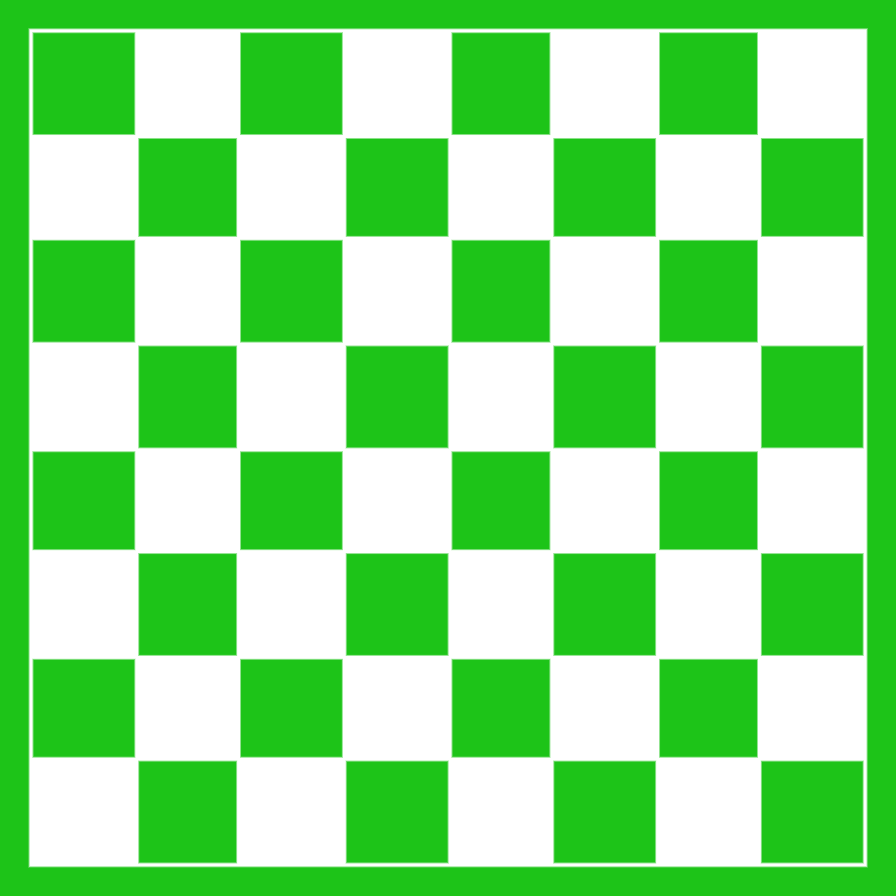
Write a three.js fragment shader that draws this pattern.

```glsl
varying vec2 vUv;

const vec3 GREEN = vec3(0.114, 0.769, 0.094);
const vec3 WHITE = vec3(1.0);
const float CANVAS_UNITS = 228.8;              // canvas side, in gap widths
const vec2 BOARD_CORNER = vec2(8.42, 8.36);    // top left of the first square
const float CELLS = 8.0;
const float BOARD_SIDE = 213.0;                // eight squares, each with its gap
const float PITCH = BOARD_SIDE / CELLS;
const float GAP = 1.0;
const float EDGE_SOFTNESS = 0.5;

// Cell starts snap to whole units, so square sizes alternate slightly
vec2 cellStart(vec2 cell) {
  return floor(cell * PITCH + 0.5);
}

// Cell under p, with borders in the middle of the gaps
vec2 cellAt(vec2 p) {
  vec2 q = p + 0.5 * GAP;
  vec2 cell = floor(q / PITCH);
  cell += step(cellStart(cell + 1.0), q) - step(q, cellStart(cell));
  return clamp(cell, 0.0, CELLS - 1.0);
}

// Distance to an axis-aligned box, negative inside
float boxDistance(vec2 p, vec2 low, vec2 high) {
  vec2 d = max(low - p, p - high);
  return max(d.x, d.y);
}

float coverage(float distance, float softness) {
  return clamp(0.5 - distance / softness, 0.0, 1.0);
}

void main() {
  // Board units, counted right and down from the first square
  vec2 p = vec2(vUv.x, 1.0 - vUv.y) * CANVAS_UNITS - BOARD_CORNER;
  vec2 pixel = fwidth(p);
  float softness = max(EDGE_SOFTNESS, max(pixel.x, pixel.y));

  // Squares on alternate cells
  vec2 cell = cellAt(p);
  float isFilled = 1.0 - mod(cell.x + cell.y, 2.0);
  float squareDistance = boxDistance(p, cellStart(cell), cellStart(cell + 1.0) - GAP);
  float square = isFilled * coverage(squareDistance, softness);

  // Solid frame around the white board and its thin rim
  float boardDistance = boxDistance(p, vec2(-GAP), vec2(BOARD_SIDE));
  float frame = 1.0 - coverage(boardDistance, softness);

  gl_FragColor = vec4(mix(WHITE, GREEN, max(square, frame)), 1.0);
}
```
